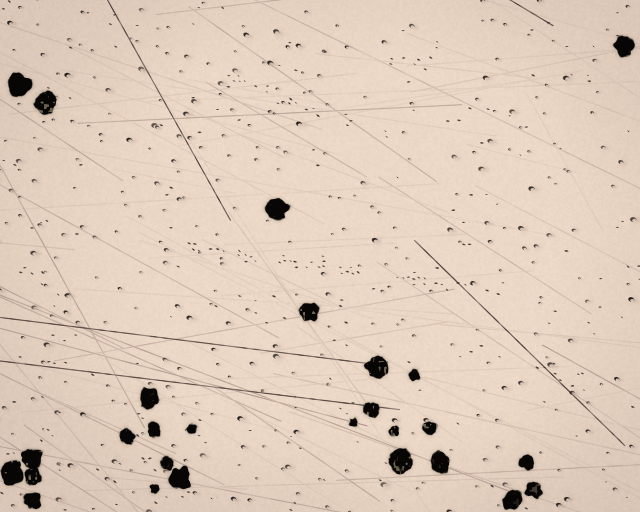
A Shadertoy shader for this texture:

```glsl
// Polished cream metal under a microscope: clustered black pits, small
// crescent dimples, chains of specks and a web of fine polishing scratches.
// Layers are painted back to front; lengths are in canvas heights.

const vec3 CREAM   = vec3(0.927, 0.847, 0.778);
const vec3 SHADE   = vec3(0.850, 0.770, 0.710);
const vec3 SCRATCH = vec3(0.480, 0.390, 0.370);
const vec3 DIMPLE  = vec3(0.130, 0.110, 0.100);
const vec3 OLIVE   = vec3(0.470, 0.440, 0.360);
const vec3 BLACK   = vec3(0.030, 0.020, 0.020);

const float ASPECT = 1.25;
const float DIMPLE_CELL = 0.052;
const float SPECK_CELL = 0.011;
const int FINE_SCRATCHES = 75;

// Pit clusters: centre, spread, count
const vec4 CLUSTERS[7] = vec4[7](
    vec4(0.05, 0.06, 0.050, 4), vec4(0.32, 0.14, 0.100, 7),
    vec4(0.79, 0.18, 0.120, 8), vec4(1.03, 0.06, 0.050, 3),
    vec4(0.03, 0.81, 0.065, 3), vec4(0.59, 0.53, 0.160, 2),
    vec4(1.22, 0.91, 0.000, 1));

// Deep scratches and speck chains: start, end
const vec4 DEEP[5] = vec4[5](
    vec4(0.21, 1.00, 0.45, 0.57), vec4(0.81, 0.53, 1.22, 0.13),
    vec4(0.00, 0.38, 0.72, 0.29), vec4(0.00, 0.295, 0.78, 0.20),
    vec4(0.98, 1.01, 1.08, 0.95));
const vec4 CHAINS[3] = vec4[3](
    vec4(0.36, 0.52, 0.70, 0.47), vec4(0.78, 0.46, 0.97, 0.43),
    vec4(0.45, 0.85, 0.62, 0.78));

vec3 hash3(vec2 p) {
    vec3 q = fract(p.xyx * vec3(0.1031, 0.1030, 0.0973));
    q += dot(q, q.yxz + 33.33);
    return fract((q.xxy + q.yzz) * q.zyx);
}

float noise(vec2 p) {
    vec2 i = floor(p), f = fract(p);
    f = f * f * (3.0 - 2.0 * f);
    return mix(mix(hash3(i).x, hash3(i + vec2(1, 0)).x, f.x),
               mix(hash3(i + vec2(0, 1)).x, hash3(i + vec2(1, 1)).x, f.x), f.y);
}

mat2 rotation(float a) { return mat2(cos(a), sin(a), -sin(a), cos(a)); }

float segmentDistance(vec2 p, vec2 a, vec2 b) {
    vec2 ab = b - a;
    return length(p - a - ab * clamp(dot(p - a, ab) / dot(ab, ab), 0.0, 1.0));
}

// Line coverage that fades instead of vanishing when thinner than a pixel
float stroke(float d, float width, float px) {
    float w = max(width, 0.6 * px);
    return width / w * (1.0 - smoothstep(w - 0.6 * px, w + 0.6 * px, d));
}

float fill(float d, float px) { return clamp(0.5 - d / px, 0.0, 1.0); }

float fineScratches(vec2 p, float px) {
    float ink = 0.0;
    for (int i = 0; i < FINE_SCRATCHES; i++) {
        vec3 h = hash3(vec2(i, 17)), k = hash3(vec2(i, 53));
        float angle = mix(-0.06, -0.65, h.z);
        if (k.z > 0.78) angle = mix(0.02, 0.20, h.z);
        if (k.z < 0.12) angle = mix(-0.8, -1.1, h.z);
        vec2 reach = vec2(cos(angle), sin(angle)) * mix(0.1, 0.6, k.x);
        vec2 c = h.xy * vec2(ASPECT, 1.0);
        float strength = mix(0.12, 0.65, k.y * k.y * k.y);
        ink = max(ink, strength * stroke(segmentDistance(p, c - reach, c + reach), 0.0009, px));
    }
    return ink * (0.55 + 0.6 * noise(p * 35.0));
}

float deepScratches(vec2 p, float px) {
    float ink = 0.0;
    for (int i = 0; i < 5; i++) {
        float d = segmentDistance(p, DEEP[i].xy, DEEP[i].zw);
        ink = max(ink, stroke(d, 0.0012, px));
    }
    return ink * mix(0.55, 1.25, noise(p * 90.0));
}

// Crescents open to the right, with a faint tail; x = dark rim, y = tail
vec2 dimples(vec2 p, float turn, float density, float px) {
    vec2 g = rotation(turn) * p / DIMPLE_CELL + 40.0;
    vec2 id = floor(g);
    vec3 h = hash3(id), k = hash3(id + 91.0);
    vec2 q = (fract(g) - mix(vec2(0.25), vec2(0.75), h.xy)) * DIMPLE_CELL;
    q = rotation(0.2 + 0.3 * (k.x - 0.5) - turn) * q;
    float r = mix(0.0018, 0.0046, k.y * k.y);
    q.x *= 0.75;
    float rim = max(length(q) - r, r * 0.85 - length(q - r * vec2(0.6, -0.45)));
    float tail = exp(-abs(q.y) / r) * smoothstep(-r, r, q.x) * smoothstep(4.0 * r, 0.0, q.x);
    return step(h.z, density) * vec2(fill(rim, px) * mix(0.6, 1.0, k.z), tail * 0.3);
}

float specks(vec2 p, float px) {
    vec2 g = p / SPECK_CELL, id = floor(g);
    vec2 centre = (id + 0.5) * SPECK_CELL;
    float density = 0.018 + 0.06 * smoothstep(0.68, 0.85, noise(centre * 9.0));
    for (int i = 0; i < 3; i++) {
        float d = segmentDistance(centre, CHAINS[i].xy, CHAINS[i].zw) / 0.008;
        density += 0.65 * exp(-d * d);
    }
    vec3 h = hash3(id + 7.0), k = hash3(id + 203.0);
    vec2 q = (fract(g) - mix(vec2(0.3), vec2(0.7), h.xy)) * SPECK_CELL;
    q = rotation(0.3 + k.x - 0.5) * q;
    q.x *= 0.5;
    return step(h.z, density) * fill(length(q) - mix(0.0006, 0.0016, k.y), px) * 0.85;
}

// x = signed distance to the nearest pit, y = its random glint
vec2 pits(vec2 p) {
    vec2 nearest = vec2(1.0, 0.0);
    for (int c = 0; c < 7; c++) {
        for (int i = 0; i < int(CLUSTERS[c].w); i++) {
            vec3 h = hash3(vec2(i + 3, c * 29 + 11));
            float a = 2.4 * float(i) + 1.7 * float(c) + h.x;
            float spread = CLUSTERS[c].z * sqrt((float(i) + 0.5) / CLUSTERS[c].w);
            vec2 q = p - CLUSTERS[c].xy - spread * vec2(cos(a), sin(a));
            vec2 side = q / max(length(q), 1e-4);
            float wobble = noise(side * 1.7 + 30.0 * h.yz) - 0.5;
            float r = mix(0.008, 0.023, h.y) * (1.0 + 0.5 * wobble);
            float d = length(q) - r + 0.003 * (noise(p * 160.0) - 0.5);
            if (d < nearest.x) nearest = vec2(d, h.z);
        }
    }
    return nearest;
}

void mainImage(out vec4 fragColor, in vec2 fragCoord) {
    float px = 1.0 / iResolution.y;
    vec2 p = fragCoord * px;

    // Uneven lamp light and faint surface grain
    vec2 lamp = 2.0 * fragCoord / iResolution.xy - vec2(1.06, 1.04);
    float dim = smoothstep(0.6, 1.5, length(lamp)) + 0.2 * (noise(p * 5.0) - 0.5);
    vec3 color = mix(CREAM, SHADE, clamp(dim, 0.0, 1.0));
    color += 0.025 * (noise(p * 260.0) - 0.5);

    // Scratches
    color = mix(color, SCRATCH, min(fineScratches(p, px), 1.0));
    color = mix(color, SCRATCH * 0.75, min(deepScratches(p, px), 1.0));

    // Dimples and specks
    float density = mix(0.45, 0.22, p.x / ASPECT) + 0.3 * (noise(p * 4.0 + 8.0) - 0.4);
    vec2 dents = max(dimples(p, 0.35, density, px), dimples(p + 3.7, -0.5, density, px));
    color = mix(color, SCRATCH, dents.y);
    color = mix(color, DIMPLE, max(dents.x, specks(p, px)));

    // Pits with a soft brown rim and a few glints inside
    vec2 pit = pits(p);
    color = mix(color, OLIVE, 0.4 * exp(-max(pit.x, 0.0) / 0.0025));
    float glint = smoothstep(0.72, 0.9, noise(p * 170.0)) * smoothstep(0.3, 1.0, pit.y);
    color = mix(color, mix(BLACK, OLIVE, glint), fill(pit.x, 1.3 * px));

    fragColor = vec4(color, 1.0);
}
```
